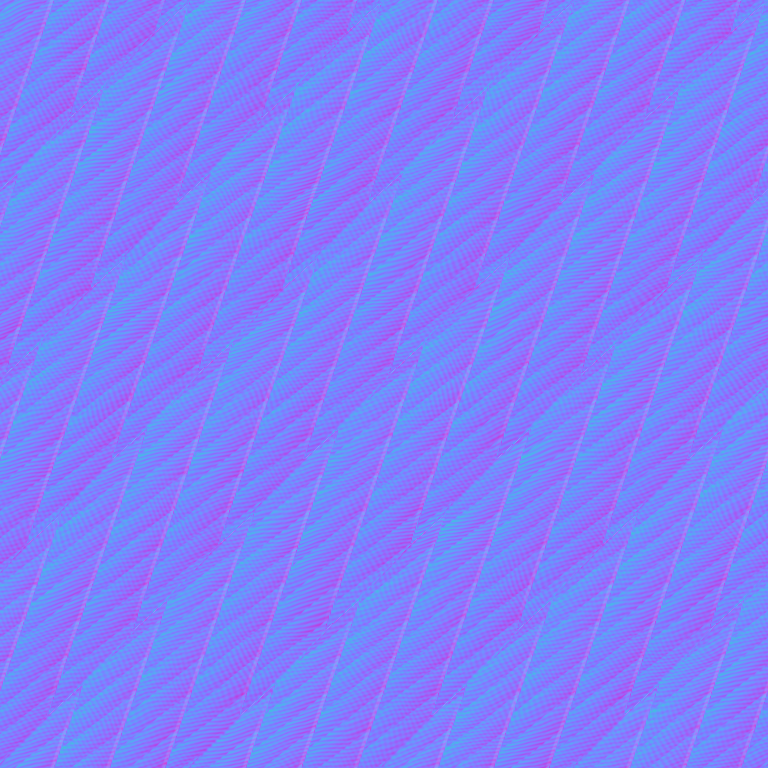
A three.js fragment shader for this texture map:

```glsl
varying vec2 vUv;

#define BANDS 4.0          // diagonal bands across and down
#define RIBS vec2(12., 3.) // steep ribs across and down
#define FIBRES vec2(12., 24.)
#define STRANDS vec2(26., 62.)
#define RIB_SHIFT 0.45     // rib offset from band to band
#define FIBRE_SHIFT 0.6    // fibre offset from rib to rib
#define BAND_TILT vec2(0.075, -0.08)
#define RIB_TILT vec2(0.165, -0.13)
#define FIBRE_TILT vec2(0.15, -0.16)
#define STRAND_TILT vec2(0.055, -0.065)
#define RIPPLE_TILT vec2(0.055, -0.066)
#define RIB_EDGE vec2(0.05, 0.06)

const float TAU = 6.2831853;

// Unit gradient on a lattice that wraps at the given period
vec2 latticeGradient(vec2 cell, float period) {
  cell = mod(cell, period);
  float h = fract(sin(dot(cell, vec2(127.1, 311.7))) * 4375.85);
  return vec2(cos(TAU * h), sin(TAU * h));
}

float gradientNoise(vec2 uv, float period) {
  vec2 p = uv * period;
  vec2 i = floor(p), f = fract(p);
  vec2 u = f * f * f * (f * (f * 6.0 - 15.0) + 10.0);
  vec2 e = vec2(1.0, 0.0);
  float a = dot(latticeGradient(i, period), f);
  float b = dot(latticeGradient(i + e.xy, period), f - e.xy);
  float c = dot(latticeGradient(i + e.yx, period), f - e.yx);
  float d = dot(latticeGradient(i + e.xx, period), f - e.xx);
  return mix(mix(a, b, u.x), mix(c, d, u.x), u.y);
}

// Centred ramp with a soft drop over the last part of each repeat
float softSaw(float phase, float drop) {
  float f = fract(phase);
  return f - smoothstep(1.0 - drop, 1.0, f) - 0.5 + 0.5 * drop;
}

void main() {
  vec2 down = vec2(vUv.x, -vUv.y);
  float drift = gradientNoise(vUv, 9.0);

  // Nested ramps: each layer is offset by the coarser one
  float band = softSaw(BANDS * (down.x + down.y), 0.03);
  float ribPhase = dot(RIBS, down) + RIB_SHIFT * (band + 0.5);
  float rib = softSaw(ribPhase, 0.04);
  float fibrePhase = dot(FIBRES, down) + FIBRE_SHIFT * rib + RIB_SHIFT * band;
  float fibre = softSaw(fibrePhase + 0.1 * drift, 0.1);
  float strandPhase = dot(STRANDS, down) + FIBRE_SHIFT * (fibre + rib);
  float strand = softSaw(strandPhase, 0.2);

  // Ribs fade beside the diagonals, fibres vary in strength
  float ribFade = smoothstep(0.0, 0.2, 0.5 - abs(band));
  float fibreFade = 1.0 + 0.5 * gradientNoise(vUv + 0.37, 14.0);

  // Two fine ripples crossing in patches
  float patches = gradientNoise(vUv + 0.19, 11.0);
  float warp = 2.5 * drift + 0.8 * gradientNoise(vUv + 0.61, 23.0);
  float level = sin(TAU * (dot(vec2(24.0, 172.0), down) + warp + 0.5 * (fibre + rib)));
  float cross = sin(TAU * (dot(vec2(122.0, -86.0), down) - warp + 0.5 * fibre));
  float ripple = level * (0.8 + 0.9 * patches) + cross * (0.4 - 0.9 * patches);

  vec2 tilt = BAND_TILT * band
            + RIB_TILT * mix(0.6, 1.0, ribFade) * rib
            + FIBRE_TILT * fibreFade * fibre
            + STRAND_TILT * strand
            + RIPPLE_TILT * ripple;

  // Thin pale thread along each rib
  float ribPos = fract(ribPhase);
  float thread = smoothstep(0.89, 0.93, ribPos)
               * (1.0 - smoothstep(0.955, 0.985, ribPos));
  tilt += RIB_EDGE * thread * ribFade;

  // Encode the surface direction as colour
  vec2 slope = 2.0 * (tilt + vec2(0.002, -0.002));
  float facing = sqrt(max(1.0 - dot(slope, slope), 0.0));
  gl_FragColor = vec4(0.5 + 0.5 * vec3(slope, facing), 1.0);
}
```
